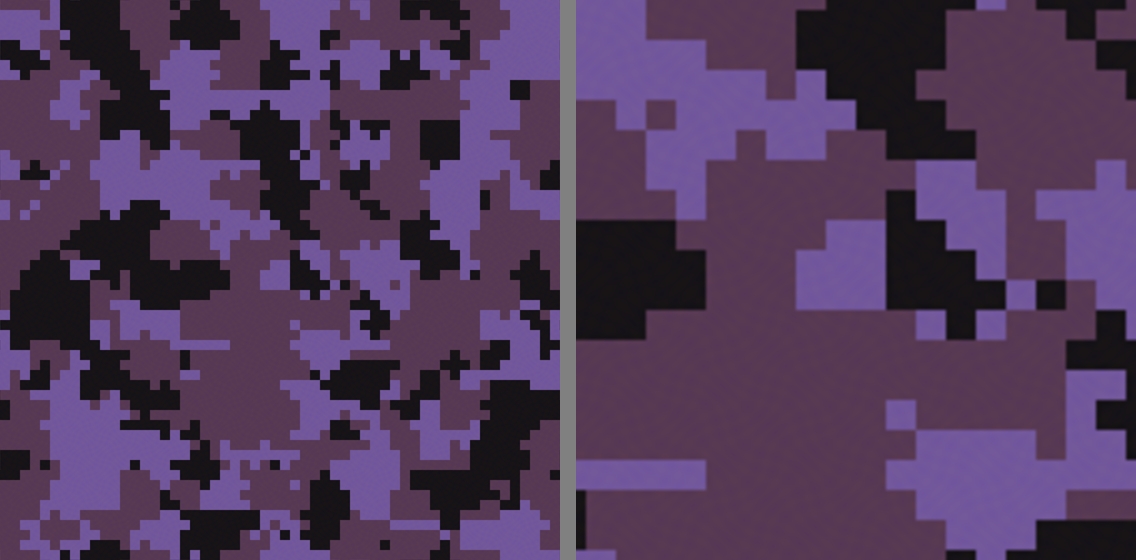
Left, the full canvas; right, a detail of the centre.
Write a three.js fragment shader that draws this pattern.

```glsl
// Tiling digital camouflage: stepped plum, violet and black patches on a square grid.
varying vec2 vUv;

const float GRID = 56.0;
const float TAU = 6.2831853;

vec2 hash2(vec2 p) {
  vec3 q = fract(p.xyx * vec3(0.1031, 0.1030, 0.0973));
  q += dot(q, q.yzx + 33.33);
  return fract((q.xx + q.yz) * q.zy);
}

// Wrapped id of the nearest seed; every seed is stretched along one axis.
vec2 nearestSeed(vec2 p, float period) {
  vec2 base = floor(p);
  vec2 nearest = vec2(0.0);
  float best = 1e3;
  for (int y = -2; y <= 2; y++) {
    for (int x = -2; x <= 2; x++) {
      vec2 seed = base + vec2(float(x), float(y));
      vec2 id = mod(seed, period);
      vec2 d = seed + 0.05 + 0.9 * hash2(id + period) - p;
      float stretch = exp2(mix(-0.8, 0.6, hash2(id + 71.0 + period).x));
      float dist = length(d * vec2(stretch, 1.0 / stretch));
      if (dist < best) {
        best = dist;
        nearest = id;
      }
    }
  }
  return nearest;
}

// Cubes modulo a prime shuffle the seeds, so the colour shares stay even.
float shuffled(vec2 id, float period, float prime) {
  float m = 7.0 * (id.x + period * id.y) + 3.0;
  return fract((mod(m * m, prime) * m + 0.5) / prime);
}

// Flat colour of one grid square: broad patches, some broken into small ones.
vec3 squareColor(vec2 square) {
  square = mod(square, GRID);
  vec2 p = (square + 0.5 + 0.9 * (hash2(square + 137.0) - 0.5)) / GRID;
  vec2 id = nearestSeed(p * 13.0, 13.0);
  float pick = shuffled(id, 13.0, 173.0);
  if (hash2(id + 211.0).y < 0.4) {
    pick = shuffled(nearestSeed(p * 24.0, 24.0), 24.0, 587.0);
  }
  vec3 plum = vec3(0.342, 0.222, 0.328);
  vec3 violet = vec3(0.445, 0.340, 0.608);
  vec3 black = vec3(0.088, 0.074, 0.090);
  return pick < 0.44 ? plum : (pick < 0.76 ? violet : black);
}

void main() {
  vec2 p = vUv * GRID - 0.5;
  vec2 cell = floor(p);
  vec2 f = p - cell;
  vec3 c00 = squareColor(cell);
  vec3 c10 = squareColor(cell + vec2(1.0, 0.0));
  vec3 c01 = squareColor(cell + vec2(0.0, 1.0));
  vec3 c11 = squareColor(cell + 1.0);

  // Softened square edges with a faint rim
  vec2 s = smoothstep(0.41, 0.59, f);
  vec2 w = smoothstep(0.2, 0.8, f);
  vec3 crisp = mix(mix(c00, c10, s.x), mix(c01, c11, s.x), s.y);
  vec3 wide = mix(mix(c00, c10, w.x), mix(c01, c11, w.x), w.y);
  vec3 color = crisp + 0.15 * (crisp - wide);

  // Slight mottling from wrapped sines
  vec2 a = vUv * TAU;
  float mottle = sin(a.x * 61.0 + 2.0 * sin(a.y * 23.0)) * sin(a.y * 67.0 + 2.0 * sin(a.x * 19.0));
  color += 0.007 * mottle * vec3(1.0, 0.9, -0.6);

  gl_FragColor = vec4(color, 1.0);
}
```
